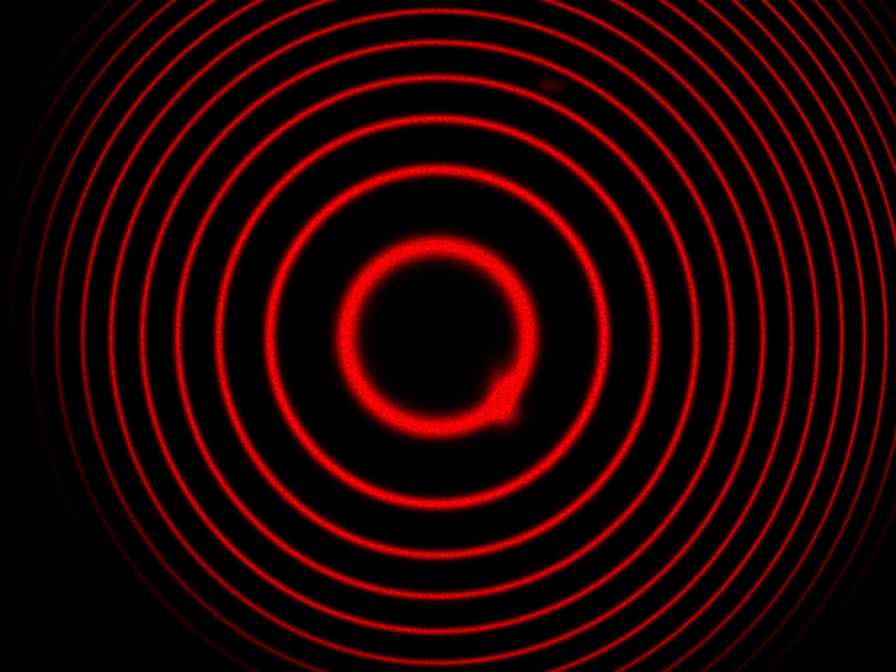
A Shadertoy shader for this background:

```glsl
// Red interference rings on black, seen through a soft off-centre round aperture.

const vec3 LASER_RED = vec3(1.0, 0.009, 0.011);
const vec3 DARK = vec3(0.004, 0.0, 0.0);

// Positions and lengths are in units of the canvas height.
const vec2 RING_CENTRE = vec2(0.6505, 0.4986);
const float FIRST_RADIUS_SQ = 0.0184;
const float ORDER_STEP_SQ = 0.0436;
const float FRINGE_WIDTH = 0.098;

vec2 hash2(vec2 cell) {
    vec2 s = vec2(dot(cell, vec2(127.1, 311.7)), dot(cell, vec2(269.5, 183.3)));
    return fract(sin(s) * 43758.545);
}

// Distance to the nearest scattered feature point.
float cellular(vec2 p) {
    vec2 cell = floor(p);
    float nearest = 2.0;
    for (int y = -1; y <= 1; y++) {
        for (int x = -1; x <= 1; x++) {
            vec2 neighbour = cell + vec2(x, y);
            nearest = min(nearest, distance(p, neighbour + hash2(neighbour)));
        }
    }
    return nearest;
}

// Soft elliptical spot.
float spot(vec2 p, vec2 centre, vec2 size) {
    vec2 d = (p - centre) / size;
    return exp(-dot(d, d));
}

// Interference order: nearly linear in the squared radius.
float ringOrder(float radius) {
    float q = (radius * radius - FIRST_RADIUS_SQ) / ORDER_STEP_SQ;
    return q + 0.0002 * q * q * q;
}

// Bright fringe around every whole order.
float fringe(float order, float width) {
    float offset = (order - max(round(order), 0.0)) / width;
    return exp(-offset * offset);
}

// Round field of light that dims towards its rim.
float aperture(vec2 p, vec2 centre, float inner, float outer) {
    return 1.0 - smoothstep(inner, outer, distance(p, centre));
}

void mainImage(out vec4 fragColor, in vec2 fragCoord) {
    vec2 p = fragCoord / iResolution.y;
    float radius = distance(p, RING_CENTRE);

    // Rings, each outer one a little weaker
    float peak = mix(1.12, 0.8, smoothstep(0.1, 0.55, radius));
    float light = peak * fringe(ringOrder(radius), FRINGE_WIDTH);

    // Thickened lower right part of the first ring
    light += 0.65 * spot(p, vec2(0.745, 0.417), vec2(0.021, 0.034));
    light += 0.6 * spot(p, vec2(0.752, 0.385), vec2(0.021, 0.019));

    // Faint smudge between two upper rings
    light += 0.24 * spot(p, vec2(0.820, 0.873), vec2(0.018, 0.010));

    // Fine dark speckle, then the edge of the aperture
    float grain = cellular(p * 170.0);
    light = min(light, 1.0) * mix(0.8, 1.0, smoothstep(0.05, 0.55, grain));
    light *= aperture(p, vec2(0.736, 0.604), 0.57, 0.745);

    fragColor = vec4(DARK + LASER_RED * light, 1.0);
}
```
